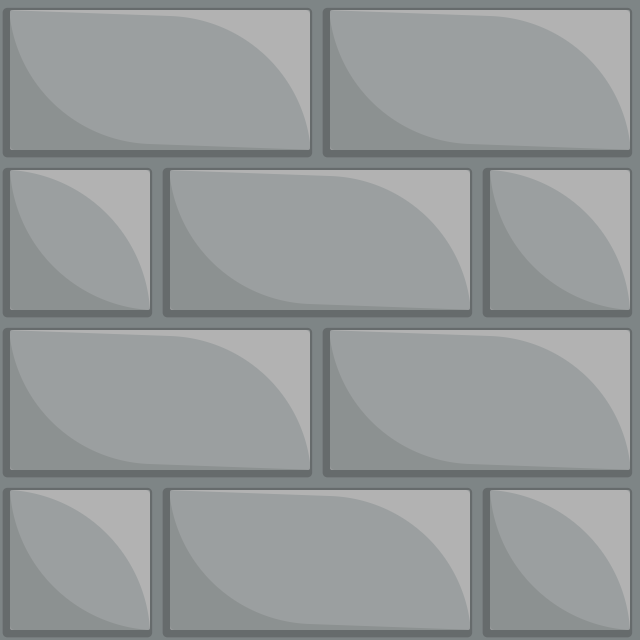
A WebGL 2 fragment shader for this texture:

```glsl
#version 300 es
precision highp float;
// Glossy grey brick wall: four courses, alternating two whole bricks with a
// half, a whole and a half. Each brick is a rounded face over a dark offset
// backing, split by a light upper curve and the same curve turned half round.

uniform vec2 u_resolution;
out vec4 outColor;

// Lengths are in course heights, measured from the upper left.
const float COURSES = 4.0;
const float BRICK_LENGTH = 2.0;
const float FACE_INSET = 0.0625;
const float FACE_RADIUS = 0.030;
const float RIM_RADIUS = 0.012;
const float SHADOW_RADIUS = 0.030;
const float SHADOW_WIDE = 0.046;    // left and bottom edges
const float SHADOW_THIN = 0.0135;   // right and top edges
const float GLOSS_SLOPE = 0.036;
const vec2 WHOLE_CENTER = vec2(-0.903, 0.948); // from the upper right corner
const vec2 HALF_CENTER = vec2(-0.932, 0.932);
const float WHOLE_RADIUS = 0.911;
const float HALF_RADIUS = 0.934;

const vec3 MORTAR = vec3(0.495, 0.520, 0.527);
const vec3 SHADOW = vec3(0.400, 0.418, 0.422);
const vec3 RIM = vec3(0.600, 0.612, 0.615);
const vec3 FACE_MID = vec3(0.608, 0.624, 0.627);
const vec3 FACE_LIGHT = vec3(0.700, 0.700, 0.700);
const vec3 FACE_DARK = vec3(0.550, 0.567, 0.567);

// Signed distance to a rounded box spanning two corners.
float boxDistance(vec2 p, vec2 low, vec2 high, float radius) {
  vec2 q = abs(p - 0.5 * (low + high)) - 0.5 * (high - low) + radius;
  return length(max(q, 0.0)) + min(max(q.x, q.y), 0.0) - radius;
}

// Positive beyond a gently sloping line that bends into a circular arc.
float glossDistance(vec2 p, float width, bool whole) {
  vec2 center = vec2(width, 0.0) + (whole ? WHOLE_CENTER : HALF_CENTER);
  vec2 along = normalize(vec2(1.0, GLOSS_SLOPE));
  vec2 q = p - center;
  float run = max(dot(q, along), 0.0);
  float rise = dot(q, vec2(along.y, -along.x));
  return length(vec2(run, rise)) - (whole ? WHOLE_RADIUS : HALF_RADIUS);
}

// Smooth coverage of the region where the distance is negative.
float coverage(float distanceToEdge, float pixel) {
  return clamp(0.5 - distanceToEdge / pixel, 0.0, 1.0);
}

void main() {
  vec2 uv = gl_FragCoord.xy / u_resolution;
  vec2 wall = COURSES * vec2(uv.x, 1.0 - uv.y);
  float pixel = COURSES / min(u_resolution.x, u_resolution.y);

  // Find the brick; odd courses shift by half and are cut at the sides.
  float shift = mod(floor(wall.y), 2.0);
  float start = shift + BRICK_LENGTH * floor((wall.x - shift) / BRICK_LENGTH);
  float left = max(start, 0.0);
  float right = min(start + BRICK_LENGTH, COURSES);
  bool whole = right - left > 1.5;

  // Local position on the face, with its upper left corner at zero.
  vec2 size = vec2(right - left, 1.0) - 2.0 * FACE_INSET;
  vec2 p = vec2(wall.x - left, fract(wall.y)) - FACE_INSET;

  float backing = boxDistance(p, vec2(-SHADOW_WIDE, -SHADOW_THIN),
                              size + vec2(SHADOW_THIN, SHADOW_WIDE), SHADOW_RADIUS);
  float rim = boxDistance(p, vec2(0.0), size, RIM_RADIUS);
  float face = boxDistance(p, vec2(0.0), size, FACE_RADIUS);

  // Light sweep at the upper right, dark sweep at the lower left.
  float light = coverage(-glossDistance(p, size.x, whole), pixel);
  float dark = coverage(-glossDistance(size - p, size.x, whole), pixel);
  vec3 faceColor = mix(FACE_MID, FACE_DARK, dark);
  faceColor = mix(faceColor, FACE_LIGHT, light);

  vec3 color = mix(MORTAR, SHADOW, coverage(backing, pixel));
  color = mix(color, RIM, coverage(rim, pixel));
  color = mix(color, faceColor, coverage(face, pixel));
  outColor = vec4(color, 1.0);
}
```
